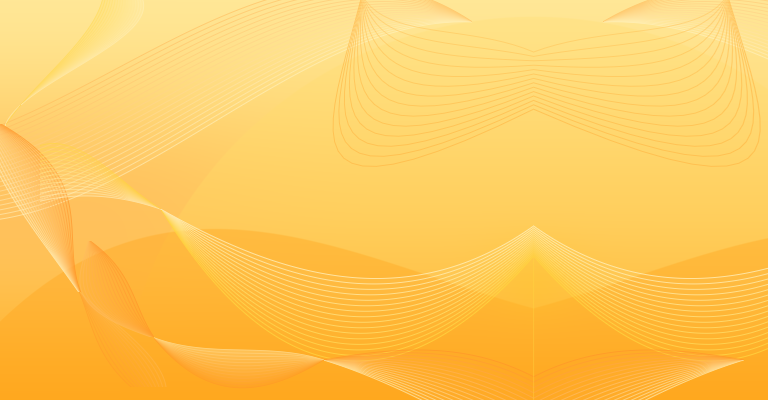
A Shadertoy shader for this background:

```glsl
// Warm amber gradient with a pale disc, soft hills and flowing ribbons of fine strands.
// Lengths are in canvas heights; x runs from 0 to about 1.93.

const vec3 CREAM  = vec3(1.0, 0.95, 0.76);
const vec3 YELLOW = vec3(1.0, 0.84, 0.25);
const vec3 PEACH  = vec3(1.0, 0.73, 0.36);
const vec3 ORANGE = vec3(1.0, 0.58, 0.16);
const float AXIS = 1.334;          // mirror axis
const float HALF_WIDTH = 0.0012;   // half the width of a strand

// Cubic through four evenly spaced heights, s in 0..1
float cubic(float s, vec4 k) {
    float u = s * 3.0;
    vec4 w = vec4(-(u - 1.0) * (u - 2.0) * (u - 3.0) / 6.0,
                  u * (u - 2.0) * (u - 3.0) / 2.0,
                  -u * (u - 1.0) * (u - 3.0) / 2.0,
                  u * (u - 1.0) * (u - 2.0) / 6.0);
    return dot(w, k);
}

// Share of a pixel covered by a strand whose centre is d away
float strandCover(float d, float px) {
    return max(0.0, min(d + HALF_WIDTH, 0.5 * px) - max(d - HALF_WIDTH, -0.5 * px)) / px;
}

// Strands blended from edge a to edge b; opacity = (strands, fill)
void ribbon(inout vec3 col, vec2 p, float px, vec2 span, vec4 a, vec4 b,
            float count, vec3 colorA, vec3 colorB, vec2 opacity) {
    if (p.x < span.x || p.x > span.y) return;
    float len = span.y - span.x;
    float s = (p.x - span.x) / len;
    float ya = cubic(s, a), yb = cubic(s, b), gap = yb - ya;
    float t = (p.y - ya) / (abs(gap) < 1e-4 ? 1e-4 : gap);
    float k = clamp(round(t * count), 0.0, count) / count;
    vec4 edge = mix(a, b, k);
    float slope = (cubic(s + 0.005, edge) - cubic(s - 0.005, edge)) / (0.01 * len);
    float foreshorten = inversesqrt(1.0 + slope * slope);
    float d = abs(p.y - mix(ya, yb, k)) * foreshorten;
    float spacing = max(abs(gap) * foreshorten / count, 1e-5);

    // Merge strands into an even tone where they crowd together
    float outside = max(max(-t, t - 1.0), 0.0) * abs(gap) * foreshorten;
    float inside = 1.0 - smoothstep(0.0, px, outside);
    float dense = min(1.0, 2.0 * HALF_WIDTH / spacing) * (1.0 - smoothstep(px, 2.0 * px, spacing));
    float lines = max(strandCover(d, px), inside * dense);
    vec3 tint = mix(colorA, colorB, clamp(t, 0.0, 1.0));
    col = mix(col, tint, inside * opacity.y);
    col = mix(col, tint, lines * opacity.x);
}

vec2 bezier(float t, vec2 a, vec2 b, vec2 c, vec2 d) {
    float u = 1.0 - t;
    return u * u * u * a + 3.0 * u * t * (u * b + t * c) + t * t * t * d;
}

float segmentDistance(vec2 p, vec2 a, vec2 b) {
    vec2 ab = b - a;
    return length(p - a - ab * clamp(dot(p - a, ab) / dot(ab, ab), 0.0, 1.0));
}

// Nested bowls hanging from one point, morphing from an outer to an inner curve
float nestedBowls(vec2 p, float px) {
    float cover = 0.0;
    if (p.x < 0.8 || p.y < 0.54) return cover;
    for (int i = 0; i < 14; i++) {
        float k = float(i) / 13.0, d = 1.0;
        vec2 start = vec2(0.905, 1.012), prev = start;
        vec2 b = mix(vec2(0.817, 0.67), vec2(0.967, 0.90), k);
        vec2 c = mix(vec2(0.691, 0.41), vec2(1.17, 0.94), k);
        vec2 end = vec2(AXIS, mix(0.727, 0.87, k));
        for (int j = 1; j <= 20; j++) {
            vec2 next = bezier(float(j) / 20.0, start, b, c, end);
            d = min(d, segmentDistance(p, prev, next));
            prev = next;
        }
        cover = max(cover, strandCover(d, px) * mix(1.0, 0.6, k));
    }
    return cover;
}

vec3 backdrop(vec2 p, vec2 folded, float px) {
    vec3 col = mix(vec3(1.0, 0.64, 0.08), vec3(1.0, 0.80, 0.35), smoothstep(-0.15, 0.5, p.y));
    col = mix(col, vec3(1.0, 0.91, 0.60), smoothstep(0.35, 1.1, p.y));
    // Peach haze on the left, outside the pale disc
    float disc = 1.0 - smoothstep(-px, px, length(p - vec2(AXIS, -0.08)) - 1.038);
    float haze = exp(-pow((p.y - 0.48) / 0.22, 2.0)) * (1.0 - smoothstep(0.2, 0.95, p.x));
    col = mix(col, PEACH, haze * mix(0.65, 0.25, disc));
    col = mix(col, vec3(1.0, 0.85, 0.38), 0.22 * disc * smoothstep(0.2, 0.8, p.y));
    // Hills meeting in a valley at the mirror axis
    float hill = cubic(folded.x / AXIS, vec4(0.196, 0.422, 0.369, 0.229));
    col = mix(col, vec3(1.0, 0.65, 0.12), 0.42 * smoothstep(-px, px, hill - p.y));
    // Golden glow under the crest
    vec2 g = (p - vec2(AXIS, 0.30)) / vec2(0.12, 0.09);
    return mix(col, vec3(1.0, 0.77, 0.16), 0.4 * exp(-dot(g, g)));
}

void mainImage(out vec4 fragColor, in vec2 fragCoord) {
    float px = 1.0 / iResolution.y;
    vec2 p = fragCoord * px;
    float side = p.x - AXIS;
    vec2 low = vec2(AXIS - abs(side), p.y);
    vec2 high = vec2(AXIS - abs(side) / (side > 0.0 ? 1.13 : 1.0), p.y);
    vec3 col = backdrop(p, low, px);

    // Upper strands and bowls
    ribbon(col, high, px, vec2(0.0, 1.181), vec4(0.452, 0.611, 0.839, 0.945), vec4(0.686, 0.882, 1.03, 0.945), 20.0, CREAM, PEACH, vec2(0.6, 0.05));
    col = mix(col, vec3(1.0, 0.70, 0.25), 0.6 * nestedBowls(high, px));
    // Left ribbons, using height as the running coordinate
    ribbon(col, p.yx, px, vec2(0.686, 1.0), vec4(0.013, 0.10, 0.196, 0.256), vec4(0.013, 0.125, 0.29, 0.357), 16.0, YELLOW, CREAM, vec2(0.35, 0.2));
    ribbon(col, p.yx, px, vec2(0.271, 0.691), vec4(0.196, 0.095, 0.005, -0.05), vec4(0.201, 0.181, 0.151, 0.0), 18.0, CREAM, ORANGE, vec2(0.65, 0.12));
    ribbon(col, p.yx, px, vec2(0.033, 0.271), vec4(0.327, 0.261, 0.226, 0.198), vec4(0.415, 0.372, 0.289, 0.198), 10.0, ORANGE, PEACH, vec2(0.4, 0.08));
    ribbon(col, p.yx, px, vec2(0.158, 0.397), vec4(0.377, 0.226, 0.201, 0.221), vec4(0.384, 0.344, 0.304, 0.226), 14.0, PEACH, ORANGE, vec2(0.6, 0.2));
    // Great wave and its golden lead-in
    ribbon(col, p, px, vec2(0.10, 0.402), vec4(0.497, 0.510, 0.503, 0.477), vec4(0.636, 0.623, 0.553, 0.477), 14.0, CREAM, YELLOW, vec2(0.55, 0.15));
    ribbon(col, low, px, vec2(0.402, AXIS), vec4(0.477, 0.339, 0.309, 0.435), vec4(0.477, 0.146, 0.122, 0.36), 15.0, CREAM, YELLOW, vec2(0.75, 0.07));
    // Bottom ribbon and fan
    ribbon(col, p, px, vec2(0.384, 0.809), vec4(0.156, 0.128, 0.123, 0.10), vec4(0.156, 0.045, 0.038, 0.10), 12.0, CREAM, ORANGE, vec2(0.3, 0.3));
    ribbon(col, low, px, vec2(0.809, AXIS), vec4(0.10, 0.123, 0.116, 0.058), vec4(0.10, 0.033, -0.055, -0.156), 16.0, ORANGE, CREAM, vec2(0.65, 0.08));
    // Faint seam along the axis
    col = mix(col, YELLOW, 0.4 * strandCover(abs(side), px) * step(p.y, 0.36));
    fragColor = vec4(col, 1.0);
}
```
